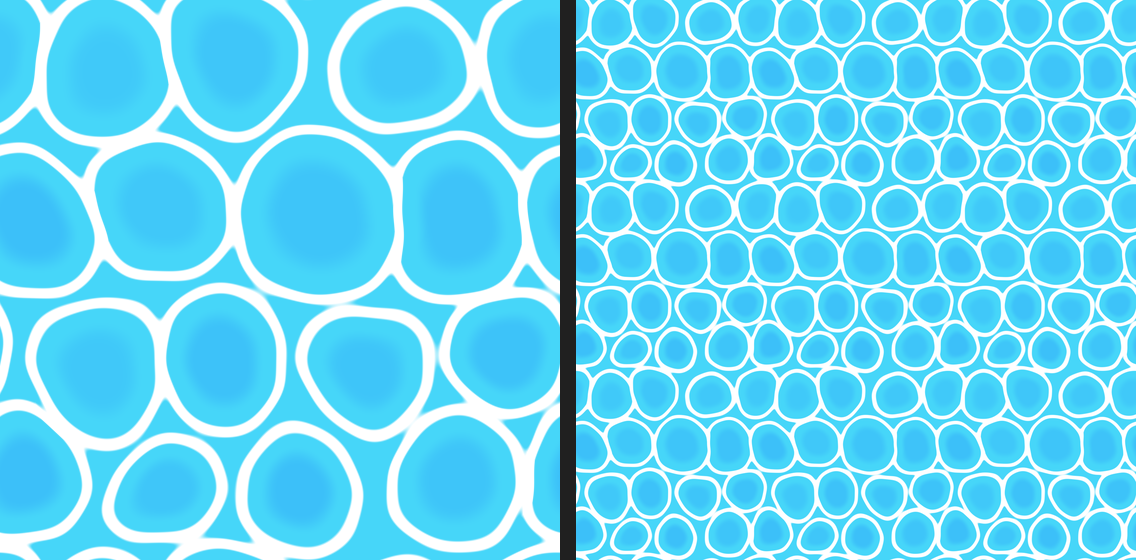
Left: one tile. Right: repeated 3 by 3.
This pattern is drawn by a WebGL 1 fragment shader. Its source:

```glsl
precision highp float;
uniform vec2 u_resolution;

#define GRID 4.0          // cells per side, even so the staggered rows wrap
#define JITTER 0.42       // scatter of the cell centres
#define SIZE_SPREAD 0.2   // difference between large and small cells
#define ROUNDNESS 0.5     // softening of the cell corners
#define SWELL 0.35        // growth that offsets the softening
#define HALF_GAP 0.033    // half the wall between two cells
#define CLEARANCE 0.055   // wall around the small filler shapes
#define FILLER_ROUND 0.025
#define WALL_COLOR vec3(1.0)
#define RIM_COLOR vec3(0.275, 0.838, 0.975)
#define CORE_COLOR vec3(0.235, 0.752, 0.978)

const float TAU = 6.2831853;

// Random triple per grid cell, wrapping at the canvas border
vec3 hash3(vec2 id, float seed) {
  id = mod(id, GRID) + seed;
  vec3 q = vec3(dot(id, vec2(127.1, 311.7)),
                dot(id, vec2(269.5, 183.3)),
                dot(id, vec2(419.2, 371.9)));
  return fract(sin(q) * 43758.545);
}

// Cell centre in xy, size weight in z
vec3 site(vec2 id) {
  vec3 h = hash3(id, 3.0);
  float stagger = 0.5 * (mod(id.y, 2.0) - 0.5);
  vec2 center = id + 0.5 + vec2(stagger, 0.0) + JITTER * (h.xy - 0.5);
  return vec3(center, SIZE_SPREAD * h.z);
}

// Rounded cell: x = signed distance, y = strength of the dark core
vec2 blob(vec2 id, vec2 p) {
  vec3 me = site(id);
  vec3 sides[9];
  float reach = 1.0;

  // Weighted bisectors towards the neighbours: normal and offset
  for (int j = 0; j < 9; j++) {
    float row = floor((float(j) + 0.5) / 3.0);
    vec2 step2 = vec2(float(j) - 3.0 * row, row) - 1.0;
    vec3 other = site(id + step2);
    vec2 toOther = other.xy - me.xy;
    float len = max(length(toOther), 0.01);
    sides[j] = vec3(toOther / len, 0.5 * (len + (me.z - other.z) / len));
    if (j == 4) sides[j] = vec3(0.0, 0.0, 9.0);
    reach = min(reach, sides[j].z);
  }

  // Smooth maximum of the sides, at the point and at the centre
  float k = ROUNDNESS * max(reach, 0.22);
  float sum = 0.0;
  float sumMid = 0.0;
  float face = -9.0;
  for (int j = 0; j < 9; j++) {
    float b = dot(p - me.xy, sides[j].xy) - sides[j].z;
    sum += exp(b / k);
    sumMid += exp(-sides[j].z / k);
    face = max(face, b);
  }
  float d = max(k * (log(sum) - SWELL), face) + HALF_GAP;
  float dMid = k * (log(sumMid) - SWELL) + HALF_GAP;

  // Soft core, weaker in small cells
  float depth = clamp(d / min(dMid, -0.01), 0.0, 1.0);
  float strength = mix(0.55, 1.1, hash3(id, 11.0).x) * smoothstep(0.12, 0.34, reach);
  return vec2(d, min(strength, 1.0) * smoothstep(0.36, 0.82, depth));
}

void main() {
  vec2 uv = gl_FragCoord.xy / u_resolution;

  // Slight hand-drawn wobble, periodic over the canvas
  vec2 wobble = 0.005 * sin(TAU * (uv.yx * vec2(3.0, 4.0) + vec2(0.1, 0.6)))
              + 0.0012 * sin(TAU * (uv.yx * vec2(11.0, 9.0) + vec2(0.4, 0.2)));
  vec2 p = GRID * (uv + wobble);
  vec2 base = floor(p);

  // Nearest cell, and smooth distance to all cells
  vec2 nearest = vec2(9.0, 0.0);
  float closeness = 1e-9;
  for (int y = -1; y <= 1; y++) {
    for (int x = -1; x <= 1; x++) {
      vec2 cell = blob(base + vec2(float(x), float(y)), p);
      if (cell.x < nearest.x) nearest = cell;
      closeness += exp(-cell.x / FILLER_ROUND);
    }
  }

  // Filler shapes occupy the open corners between cells
  float filler = -FILLER_ROUND * log(closeness) - CLEARANCE;
  float inside = max(-nearest.x, filler);
  float pixel = 0.8 * GRID / min(u_resolution.x, u_resolution.y);
  float core = nearest.x < 0.0 ? nearest.y : 0.0;

  vec3 fill = mix(RIM_COLOR, CORE_COLOR, core);
  vec3 color = mix(WALL_COLOR, fill, smoothstep(-pixel, pixel, inside));
  gl_FragColor = vec4(color, 1.0);
}
```
